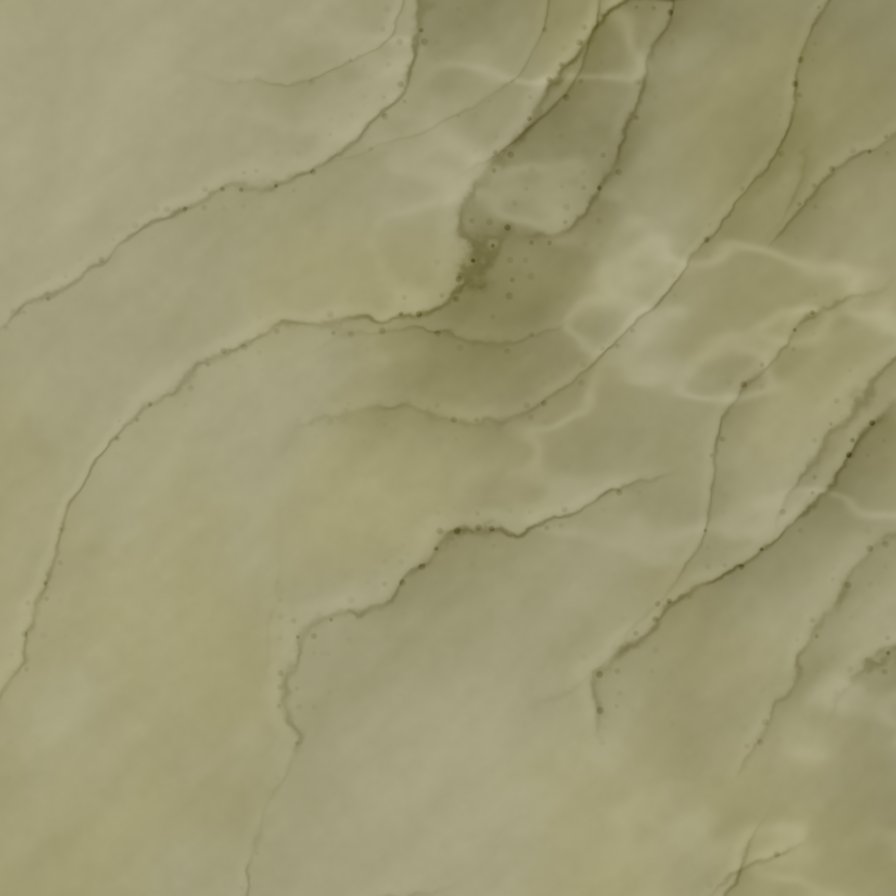
A three.js fragment shader for this texture:

```glsl
varying vec2 vUv;

float hash(vec2 p) {
  return fract(sin(dot(p, vec2(127.1, 311.7))) * 43758.5453);
}

float noise(vec2 p) {
  vec2 i = floor(p);
  vec2 f = fract(p);
  f = f * f * (3.0 - 2.0 * f);
  return mix(mix(hash(i), hash(i + vec2(1.0, 0.0)), f.x),
             mix(hash(i + vec2(0.0, 1.0)), hash(i + 1.0), f.x), f.y);
}

float fbm(vec2 p) {
  float sum = 0.0;
  float amp = 0.53;
  for (int i = 0; i < 4; i++) {
    sum += amp * noise(p);
    p = mat2(1.6, 1.2, -1.2, 1.6) * p + 7.3;
    amp *= 0.5;
  }
  return sum;
}

// Eroded steps across the slope: x = crack, y = pale rim, z = shadow, w = closeness
vec4 ridges(vec2 flow, float freq, float seed) {
  float bend = 0.34 * (noise(flow * 2.6 + seed) - 0.5)
             + 0.09 * (noise(flow * 8.0 + seed) - 0.5)
             + 0.022 * (fbm(flow * 32.0 + seed) - 0.5);
  float s = (flow.y + bend) * freq + seed;
  float id = floor(s + 0.5);
  float d = (s - id) / freq;
  float reach = 0.5 / freq;
  float fade = 1.0 - smoothstep(0.4, 1.0, abs(d) / reach);
  float keep = fade * smoothstep(0.36, 0.62, noise(vec2(flow.x * 4.5 + seed, id * 7.3)));
  float beads = 0.35 + 0.9 * noise(flow * 48.0 + seed);
  float crack = exp(-pow(d / 0.0032, 2.0)) * beads;
  float rim = exp(-pow((d + 0.011) / 0.008, 2.0));
  float shadow = smoothstep(-0.004, 0.005, d) * exp(-max(d, 0.0) / (reach * 0.6));
  return vec4(crack, rim, shadow, exp(-abs(d) / 0.009)) * keep;
}

// Small round pits, one chance per grid cell
float pits(vec2 p) {
  vec2 cell = floor(p * 50.0);
  vec2 centre = 0.3 + 0.4 * vec2(hash(cell), hash(cell + 19.7));
  float size = mix(0.12, 0.26, hash(cell + 5.1));
  float dist = length(fract(p * 50.0) - centre);
  return (1.0 - smoothstep(size * 0.4, size + 0.04, dist)) * step(0.55, hash(cell + 41.3));
}

void main() {
  vec2 p = vUv;
  vec2 flow = vec2(dot(p, vec2(0.72, 0.69)), dot(p, vec2(0.69, -0.72)));

  // Smooth ground at the left, worn ground towards the upper right
  float worn = smoothstep(0.34, 0.86, 0.76 * p.x + 0.3 * p.y + 0.55 * (fbm(p * 3.2 + 4.0) - 0.5));

  vec4 large = ridges(flow, 5.2, 2.7);
  vec4 small = ridges(flow, 10.5, 11.4);
  float largeGain = mix(0.6, 1.0, worn);
  float smallGain = worn * 0.75;

  // Broad mottling, drawn out along the slope
  float mottle = fbm(vec2(flow.x * 5.0, flow.y * 9.0) + 3.0) - 0.5;
  float streak = fbm(vec2(flow.x * 12.0, flow.y * 34.0)) - 0.5;
  float fine = fbm(p * 70.0) - 0.5;
  float tone = 0.004 - 0.052 * worn + mottle * mix(0.05, 0.12, worn);
  tone += streak * 0.04 + fine * 0.022;

  // Pale silt channels between the worn lumps
  float channel = fbm(vec2(p.x * 3.5, p.y * 6.0) + 21.0) - 0.5;
  tone += 0.06 * worn * exp(-pow(channel / 0.03, 2.0));

  // Ridge relief
  tone -= 0.075 * large.z * mix(0.25, 1.0, worn) + 0.06 * small.z * smallGain;
  tone += 0.035 * large.y * largeGain + 0.03 * small.y * smallGain;
  tone -= 0.15 * large.x * largeGain + 0.12 * small.x * smallGain;
  tone -= 0.15 * pits(p) * (large.w * largeGain + small.w * smallGain);

  // Olive tint in patches
  float olive = smoothstep(0.45, 0.75, fbm(p * 4.5 + 33.0));
  vec3 sand = vec3(0.64, 0.62, 0.49) + tone * vec3(1.0, 1.0, 1.08);
  sand -= olive * vec3(0.004, 0.002, 0.028);

  gl_FragColor = vec4(sand, 1.0);
}
```
